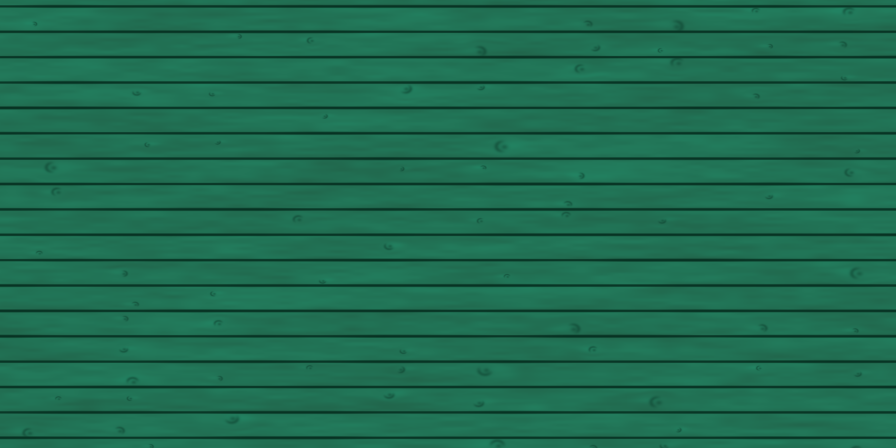
A WebGL 2 fragment shader for this texture:

```glsl
#version 300 es
precision highp float;

uniform vec2 u_resolution;
out vec4 fragColor;

const float BOARD_PITCH = 0.05664;  // board height, in canvas heights
const float TOP_SEAM = 0.0143;      // first seam, below the top edge
const float KNOT_CELL = 0.2;        // spacing of possible knots
const float KNOT_CHANCE = 0.36;

const vec3 PAINT_SHADE = vec3(0.130, 0.385, 0.285);
const vec3 PAINT_LIGHT = vec3(0.132, 0.495, 0.370);
const vec3 KNOT_DARK = vec3(0.060, 0.270, 0.195);
const vec3 SEAM_DARK = vec3(0.028, 0.195, 0.135);

float hash(vec2 p) {
    vec3 q = fract(p.xyx * 0.1031);
    q += dot(q, q.yzx + 33.33);
    return fract((q.x + q.y) * q.z);
}

float noise(vec2 p) {
    vec2 cell = floor(p);
    vec2 f = fract(p);
    f = f * f * (3.0 - 2.0 * f);
    float low = mix(hash(cell), hash(cell + vec2(1.0, 0.0)), f.x);
    float high = mix(hash(cell + vec2(0.0, 1.0)), hash(cell + 1.0), f.x);
    return mix(low, high, f.y);
}

float bump(float x) {
    return exp(-x * x);
}

// Wood tone from stretched noise, shifted for every board
float grainTone(vec2 p, float row) {
    vec2 shift = vec2(hash(vec2(row, 3.0)), hash(vec2(row, 8.0))) * 90.0 + 20.0;
    float blotch = noise(p * vec2(4.0, 22.0) + shift);
    float streak = noise(p * vec2(9.0, 75.0) + shift.yx);
    float fiber = noise(p * vec2(24.0, 140.0) + shift + 31.0);
    float boardTone = hash(vec2(row, 15.0)) - 0.5;
    return 0.56 + 0.42 * (blotch - 0.5) + 0.36 * (streak - 0.5)
         + 0.28 * (fiber - 0.5) + 0.10 * boardTone;
}

// Knot position (xy), radius (z) and presence (w) in one cell of a board
vec4 knotAt(float cell, float row) {
    vec2 id = vec2(cell + 11.0, row + 5.0);
    float along = (cell + mix(0.32, 0.68, hash(id))) * KNOT_CELL;
    float across = (hash(id + 40.0) - 0.5) * BOARD_PITCH * 0.65;
    float luck = hash(id + 95.0);
    float radius = mix(0.0045, 0.0115, luck * luck);
    return vec4(along, across, radius, step(hash(id + 150.0), KNOT_CHANCE));
}

// Dark heart and partial ring of a knot
float knotDark(vec2 q, float seed) {
    float r = length(q);
    float angle = seed * 6.2832;
    float side = dot(q, vec2(cos(angle), sin(angle))) / max(r, 0.001);
    float ring = bump((r - 1.0) * 2.8) * smoothstep(-0.6, 1.0, side);
    float heart = bump(length(q - vec2(0.2, -0.1)) * 2.0);
    return 0.55 * ring + 0.45 * heart;
}

// Pale smear trailing away from a knot
float knotGlow(vec2 q, float seed) {
    float direction = seed < 0.5 ? -1.0 : 1.0;
    vec2 smear = (q - vec2(1.6 * direction, 0.35)) / vec2(2.3, 0.9);
    return bump(length(smear));
}

// Soft groove between boards, never thinner than a pixel
float seamMask(float across, float pixel, float wear) {
    float d = BOARD_PITCH * 0.5 - abs(across);
    float reach = max(mix(0.0042, 0.0056, wear), pixel * 1.2);
    return 1.0 - smoothstep(0.0007, reach, d);
}

void main() {
    vec2 p = gl_FragCoord.xy / u_resolution.y;
    float pixel = 1.0 / u_resolution.y;

    // Board index and height within the board
    float board = (1.0 - p.y - TOP_SEAM) / BOARD_PITCH;
    float row = floor(board);
    float across = (0.5 - fract(board)) * BOARD_PITCH;

    // Knot in local units of its own radius
    float cell = floor(p.x / KNOT_CELL);
    vec4 knot = knotAt(cell, row);
    vec2 q = (vec2(p.x, across) - knot.xy) / knot.z * vec2(0.75, 1.0);
    float seed = hash(vec2(cell + 70.0, row + 23.0));

    // Grain bends around the knot
    float bend = knot.w * 0.55 * bump(length(q) * 0.4);
    float bentAcross = across - (across - knot.y) * bend;
    float tone = grainTone(vec2(p.x, bentAcross), row);
    tone += knot.w * 0.30 * knotGlow(q, seed);
    tone -= 0.16 * smoothstep(0.25, 0.5, -across / BOARD_PITCH);

    vec3 color = mix(PAINT_SHADE, PAINT_LIGHT, clamp(tone, -0.1, 1.15));
    color = mix(color, KNOT_DARK, clamp(knot.w * knotDark(q, seed), 0.0, 0.8));

    // Grooves with slight variation along their length
    float wear = noise(vec2(p.x * 7.0, floor(board + 0.5) * 3.7 + 60.0));
    float seam = seamMask(across, pixel, wear);
    color = mix(color, SEAM_DARK, seam * mix(0.90, 1.0, wear));

    fragColor = vec4(color, 1.0);
}
```
